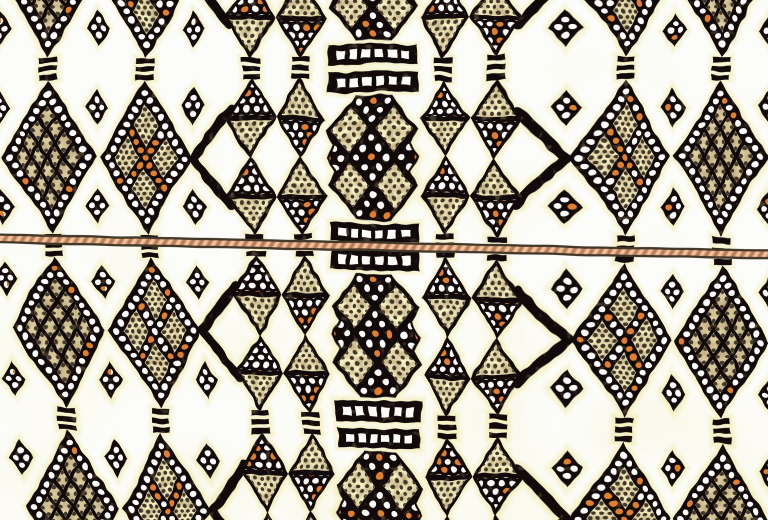
Reproduce this pattern procedurally as a WebGL 2 fragment shader.

```glsl
#version 300 es
precision highp float;
// Woven cloth: columns of lozenges mirrored about a beaded central band.
// Rows repeat by mod; lattices skewed to each lozenge place beads and cells,
// and gradient noise wobbles the threads and stains the ground.
uniform vec2 u_resolution;
out vec4 fragColor;

const vec3 WHITE = vec3(.99, .99, .98);
const vec3 BLACK = vec3(.07, .04, .04);
const vec3 PALE = vec3(.96, .94, .76);
const vec3 BROWN = vec3(.26, .22, .16);
const vec3 TAN = vec3(.76, .68, .51);
const vec3 ORANGE = vec3(.88, .5, .18);

float hash(vec2 p) { return fract(sin(dot(p, vec2(127.1, 311.7))) * 4375.85); }

float gradientDot(vec2 cell, vec2 p) {
  float a = 6.2832 * hash(cell);
  return dot(vec2(cos(a), sin(a)), p - cell);
}

float noise(vec2 p) {
  vec2 i = floor(p), f = p - i, e = vec2(1, 0);
  f = f * f * (3. - 2. * f);
  return mix(mix(gradientDot(i, p), gradientDot(i + e, p), f.x),
             mix(gradientDot(i + e.yx, p), gradientDot(i + 1., p), f.x), f.y);
}

float box(vec2 p, vec2 h) { p = abs(p) - h; return max(p.x, p.y); }

float lozenge(vec2 p, vec2 h) {
  return (abs(p.x) / h.x + abs(p.y) / h.y - 1.) * h.x * h.y / length(h);
}

float segment(vec2 p, vec2 a, vec2 b) {
  return length(p - a - (b - a) * clamp(dot(p - a, b - a) / dot(b - a, b - a), 0., 1.));
}

// Skewed coordinates: a lozenge of half size h spans -0.5 to 0.5 on both axes.
vec2 skew(vec2 p, vec2 h) { p /= h; return .5 * vec2(p.x + p.y, p.x - p.y); }

// Distance to the nearest bead centre, for skew cells of half size h.
float beads(vec2 t, vec2 h) {
  vec2 f = fract(t) - .5;
  return length(h * vec2(f.x + f.y, f.x - f.y));
}

float larger(vec2 v) { return max(abs(v.x), abs(v.y)); }

void paint(inout vec3 c, float d, vec3 ink) {
  float soft = 3.6 / u_resolution.y;
  c = mix(c, ink, 1. - smoothstep(-soft, soft, d));
}

void main() {
  // Cloth space: 5.19 units tall, y running down, warped by hand weaving.
  vec2 cloth = vec2(gl_FragCoord.x, u_resolution.y - gl_FragCoord.y) / u_resolution.y * 5.19;
  vec2 p = cloth + .02 * vec2(noise(cloth * 9.), noise(cloth * 9. + 40.))
                 + .05 * vec2(noise(cloth * 1.7 + 7.), noise(cloth * 1.7 + 23.));
  p.x -= .08 * max(p.y - 1.8, 0.) * smoothstep(6., 0., p.x);
  p.y -= .02 * (p.x - 3.7) * smoothstep(2.2, 2.8, p.y);

  // Fold into one row (v) and mirrored columns (u); the right side is wider.
  float x = p.x - 3.72, side = x < 0. ? -1. : 1., u = abs(x);
  if (side > 0.) u -= .24 * smoothstep(1.2, 2.5, u);
  float row = floor((p.y - .68) / 1.78), v = p.y - .68 - row * 1.78 - .89;
  float a = abs(v), seam = .89 - a;
  float outer = step(2.755, u), second = step(.97, u);
  vec2 big = vec2(u - 2.27 - .97 * outer, v), bigH = vec2(.47, .77);
  vec2 small = vec2(u - .72 - .5 * second, v - sign(v) * .39), smallH = vec2(.25, .4);
  vec2 charm = vec2(mod(u - 1.305, .97) - .485, a - .5), charmH = vec2(.12, .18);

  // Silhouettes of all dark threads.
  float band = .75 * max(u - min(.38 + .5 * abs(a - .14), .45 - .79 * (a - .28)), a - .62);
  float bar = box(vec2(u, seam - .135), vec2(.45, .1));
  float knotX = u < 1.6 ? small.x : big.x;
  float knot = box(vec2(knotX, seam - .09 * step(.045, seam)), vec2(.09, .027));
  float body = min(lozenge(big, bigH), lozenge(small, smallH));
  body = min(body, max(lozenge(charm, charmH), 1.5 - u));
  body = min(body, segment(vec2(u, a), vec2(1.79, 0), vec2(1.42, .47)) - .045);
  body = min(min(body, knot), min(band, bar));

  // Stained ground, then threads.
  float stain = noise(cloth * 1.3) * .3 + .12 * smoothstep(2., 5., cloth.y);
  vec3 color = mix(WHITE, PALE, clamp(stain + .8 * smoothstep(.07, 0., body), 0., 1.));
  float wear = noise(cloth * 14.);
  paint(color, body, mix(BLACK, BROWN, smoothstep(.2, .6, wear)));
  vec3 cream = mix(PALE, TAN, clamp(.4 + wear, 0., 1.));

  if (u < .46) {
    // Central band: creamy and beaded cells alternate; bars carry white squares.
    vec2 h = vec2(.22, .28), l = skew(vec2(x, v), h), k = floor(l + .5), f = l - k;
    if (mod(k.x + k.y, 2.) > .5) {
      float cell = max((larger(f) - .4) * .34, band + .025);
      paint(color, cell, cream);
      paint(color, max(beads(f * 5. + .5, h / 5.) - .021, cell), BROWN);
    } else {
      vec3 bead = larger(f) < .17 || hash(floor(f * 3. + .5) + k + row) > .88 ? ORANGE : WHITE;
      paint(color, max(beads(f * 3. + .5, h / 3.) - .033, band + .02), bead);
    }
    float square = box(vec2(mod(u, .13) - .065, seam - .135), vec2(.042));
    paint(color, max(square, u - .39), WHITE);
  } else if (lozenge(small, smallH) < 0.) {
    // Small lozenges: one creamy half, one beaded half.
    float inside = max(lozenge(small, smallH) + .035, .025 - abs(small.y));
    vec2 l = skew(small, smallH);
    if (small.y * side * (1. - 2. * second) > 0.) {
      paint(color, inside, cream);
      paint(color, max(beads(l * 7. + .5, smallH / 7.) - .02, inside), BROWN);
    } else {
      vec3 bead = hash(floor(l * 5. + .5) + row * 3. + side) > .8 ? ORANGE : WHITE;
      paint(color, max(beads(l * 5. + .5, smallH / 5.) - .031, inside), bead);
    }
  } else if (lozenge(big, bigH) < 0.) {
    // Large lozenges: beaded rim around sixteen cells, or four with a beaded cross.
    vec2 h = bigH * .93, l = skew(big, h) * 9.;
    float ring = larger(l), crossing = min(abs(l.x), abs(l.y));
    if (ring < 4.5 && (ring > 3.5 || (outer < .5 && crossing < .5))) {
      float amber = hash(floor(l + .5) + row * 5. + side);
      paint(color, beads(l + .5, h / 9.) - .031, amber > (ring > 3.5 ? .9 : .35) ? ORANGE : WHITE);
    } else if (ring < 3.5) {
      vec2 e = l / 1.75;
      float cell = outer > .5 ? (larger(fract(e) - .5) - .37) * .147 : (larger(abs(l) - 2.) - 1.3) * .084;
      paint(color, cell, outer > .5 ? mix(cream, TAN, .5) : cream);
      float specks = outer > .5 ? beads(e * 2., h * 1.75 / 18.) : beads(l * 1.5, h / 13.5);
      paint(color, max(specks - .02, cell), BROWN);
    }
  } else if (u > 1.5 && lozenge(charm, charmH) < 0.) {
    // Scattered charms: four beads each.
    vec2 l = skew(charm, charmH * .8) * 2.;
    vec3 bead = hash(floor(l) + row * 7. + floor(p.x * 1.03)) > .85 ? ORANGE : WHITE;
    if (larger(l) < 1.) paint(color, beads(l, charmH * .4) - .029, bead);
  }

  // Twisted ribbon stitched across the cloth.
  float ribbon = abs(cloth.y - 2.38 - .021 * cloth.x + .01 * noise(cloth * 3.));
  paint(color, ribbon - .05, BROWN);
  paint(color, ribbon - .027, mix(vec3(.72, .47, .34), vec3(.95, .78, .62), .5 + .5 * sin(cloth.x * 70. + cloth.y * 40.)));
  fragColor = vec4(color, 1);
}
```
